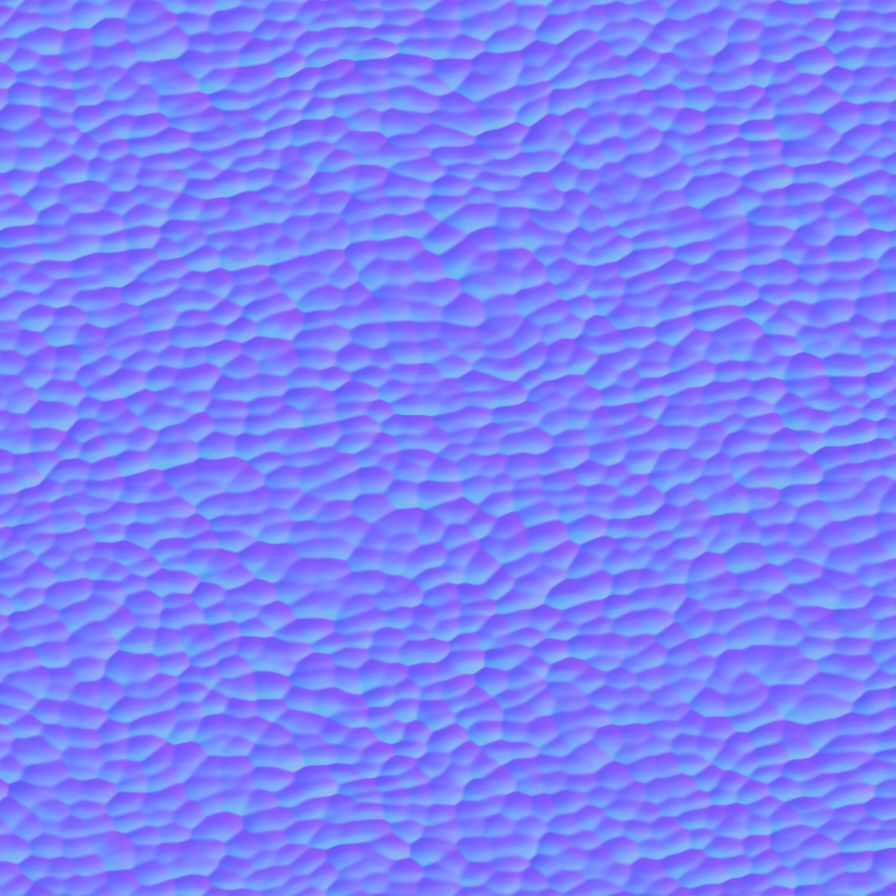
Write a three.js fragment shader that draws this texture map.

```glsl
varying vec2 vUv;

float hash(vec2 p) {
  return fract(sin(dot(p, vec2(127.1, 311.7))) * 43758.5453);
}

float noise(vec2 p) {
  vec2 i = floor(p);
  vec2 f = fract(p);
  f = f * f * (3.0 - 2.0 * f);
  return mix(mix(hash(i), hash(i + vec2(1.0, 0.0)), f.x),
             mix(hash(i + vec2(0.0, 1.0)), hash(i + vec2(1.0, 1.0)), f.x), f.y);
}

vec2 noise2(vec2 p) {
  return vec2(noise(p), noise(p + vec2(37.2, 91.7))) - 0.5;
}

// Slope of a smooth cellular surface: blended offset from the nearby centres
vec2 pebbleSlope(vec2 p) {
  vec2 offsetSum = vec2(0.0);
  float weightSum = 0.0;
  for (int j = -1; j <= 1; j++) {
    float row = floor(p.y) + float(j);
    float shift = 0.5 * mod(row, 2.0);
    for (int i = -1; i <= 1; i++) {
      vec2 cell = vec2(floor(p.x - shift) + float(i), row);
      vec2 jitter = vec2(hash(cell), hash(cell + 53.3)) - 0.5;
      vec2 centre = cell + vec2(shift + 0.5, 0.5) + jitter * vec2(0.75, 0.62);
      vec2 toPoint = p - centre;
      float weight = exp(-9.0 * (dot(toPoint, toPoint) + 0.22 * hash(cell + 17.9)));
      offsetSum += toPoint * weight;
      weightSum += weight;
    }
  }
  return offsetSum / weightSum;
}

void main() {
  // Wide, flat grains on rows that climb to the right and wander
  vec2 p = vUv + 0.024 * noise2(vUv * 7.0) + 0.007 * noise2(vUv * 24.0 + 5.0);
  p = vec2(p.x + 0.1 * p.y, p.y - 0.13 * p.x) * vec2(32.0, 48.0) + 80.0;

  vec2 slope = pebbleSlope(p) * mix(0.8, 1.25, noise(vUv * 14.0 + 3.0));

  // Fine creases on the grains
  slope += 0.22 * noise2(p * vec2(1.6, 2.6)) + 0.08 * noise2(p * vec2(4.0, 6.0));

  // Broad shaded sides, narrow bright edges
  float lift = smoothstep(-0.66, 0.66, -slope.y);
  float red = 0.488 + 0.17 * clamp(slope.x, -0.7, 0.7);
  float green = 0.35 + 0.37 * pow(lift, 1.35);

  // Blue completes the unit normal
  vec2 tilt = vec2(red, green) * 2.0 - 1.0;
  float blue = 0.5 + 0.5 * sqrt(1.0 - dot(tilt, tilt));
  gl_FragColor = vec4(red, green, blue, 1.0);
}
```
